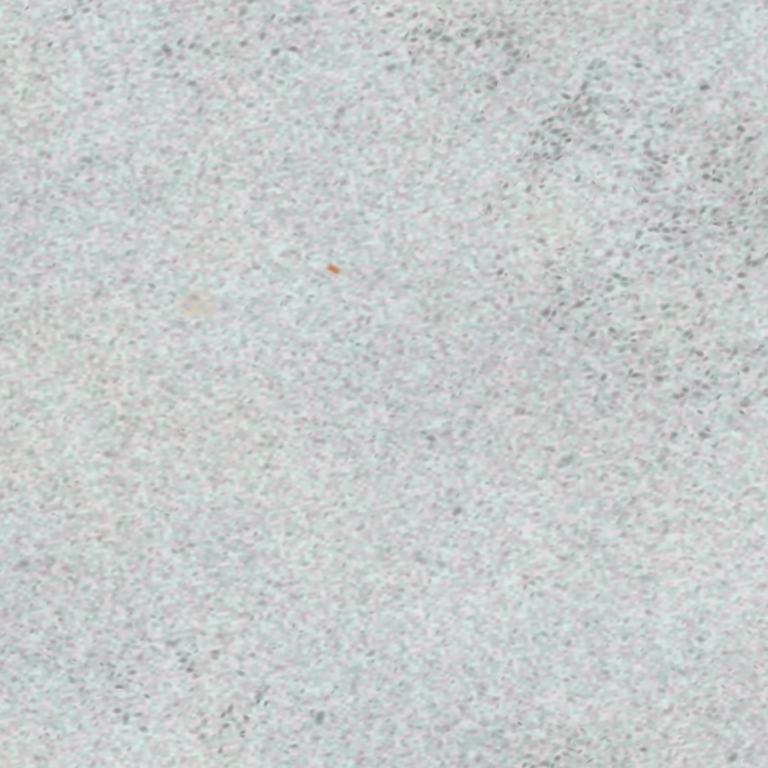
Write a WebGL 2 fragment shader that draws this texture.

```glsl
#version 300 es
precision highp float;

uniform vec2 u_resolution;
out vec4 fragColor;

const vec3 PLASTER = vec3(0.796, 0.813, 0.812);
const vec3 SOOT = vec3(0.40, 0.40, 0.385);
const vec3 RUST = vec3(0.72, 0.42, 0.22);
const vec3 OCHRE = vec3(0.82, 0.70, 0.55);

// Integer hash giving three values in 0..1
vec3 hash3(ivec2 cell, int seed) {
  uvec3 v = uvec3(ivec3(cell, seed)) * 1664525u + 1013904223u;
  v.x += v.y * v.z; v.y += v.z * v.x; v.z += v.x * v.y;
  v ^= v >> 16u;
  v.x += v.y * v.z; v.y += v.z * v.x; v.z += v.x * v.y;
  return vec3(v >> 8u) / 16777216.0;
}

mat2 rotation(float angle) {
  float c = cos(angle), s = sin(angle);
  return mat2(c, s, -s, c);
}

// Value noise centred on zero
float noise(vec2 p, int seed) {
  ivec2 cell = ivec2(floor(p));
  vec2 f = fract(p);
  f = f * f * (3.0 - 2.0 * f);
  float bottom = mix(hash3(cell, seed).x, hash3(cell + ivec2(1, 0), seed).x, f.x);
  float top = mix(hash3(cell + ivec2(0, 1), seed).x, hash3(cell + ivec2(1, 1), seed).x, f.x);
  return mix(bottom, top, f.y) - 0.5;
}

float fbm(vec2 p, int octaves, int seed) {
  float sum = 0.0, gain = 0.55;
  for (int i = 0; i < octaves; i++) {
    sum += gain * noise(p, seed + i);
    p = rotation(0.6) * p * 2.03;
    gain *= 0.55;
  }
  return sum;
}

// Soft falloff around the segment from a to b
float streak(vec2 p, vec2 a, vec2 b, float width) {
  vec2 axis = b - a;
  float t = clamp(dot(p - a, axis) / dot(axis, axis), 0.0, 1.0);
  float d = length(p - a - axis * t) / width;
  return exp(-d * d);
}

// Scattered soft ellipses, present where density exceeds a random threshold
float specks(vec2 p, float scale, float density, int seed) {
  vec2 q = p * scale;
  ivec2 home = ivec2(floor(q));
  float cover = 0.0;
  for (int i = 0; i < 9; i++) {
    ivec2 cell = home + ivec2(i % 3, i / 3) - 1;
    vec3 place = hash3(cell, seed);
    vec3 form = hash3(cell, seed + 1);
    vec2 offset = rotation(1.8 * form.x - 1.2) * (q - vec2(cell) - place.xy);
    vec2 radius = mix(0.36, 0.68, form.y) * vec2(1.25, 0.75);
    float shape = 1.0 - smoothstep(0.1, 1.2, length(offset / radius));
    float present = smoothstep(place.z, place.z + 0.04, density);
    cover = max(cover, shape * present * mix(0.35, 1.0, form.z));
  }
  return cover;
}

// Weathered regions, broken up by clustered noise
float weathering(vec2 p) {
  vec2 q = p + 0.07 * vec2(fbm(p * 9.0, 3, 20), fbm(p * 9.0, 3, 30));
  float region = 0.75 * streak(q, vec2(0.56, 0.97), vec2(0.76, 0.81), 0.075);
  region = max(region, 0.8 * streak(q, vec2(0.76, 0.81), vec2(1.0, 0.70), 0.10));
  region = max(region, 1.1 * streak(q, vec2(0.74, 0.84), vec2(0.68, 0.73), 0.035));
  region = max(region, 0.7 * streak(q, vec2(0.72, 0.62), vec2(0.97, 0.47), 0.075));
  region = max(region, 0.5 * streak(q, vec2(0.06, 0.97), vec2(0.38, 0.95), 0.06));
  region = max(region, 0.5 * streak(q, vec2(0.06, 0.14), vec2(0.32, 0.07), 0.07));
  region = max(region, 0.7 * streak(q, vec2(0.68, 0.02), vec2(0.80, 0.01), 0.05));
  return region * clamp(0.8 + 2.4 * fbm(p * 21.0, 3, 40), 0.0, 1.4);
}

void main() {
  vec2 p = gl_FragCoord.xy / min(u_resolution.x, u_resolution.y);
  float worn = weathering(p);
  vec2 tilted = rotation(-0.18) * p;

  // Broad tone and fine, slightly flattened grain
  float cloud = fbm(p * 4.0, 3, 50);
  float grain = 0.65 * noise(tilted * vec2(165.0, 220.0), 60)
              + 0.35 * noise(rotation(0.45) * p * vec2(110.0, 150.0), 61);
  vec3 color = PLASTER + 0.17 * grain + 0.06 * cloud - 0.02 * worn;

  // Pink-green and warm-cool variation
  float pinkness = noise(tilted * vec2(105.0, 140.0), 70);
  float warmth = fbm(p * 7.0, 2, 71) + 0.5 * noise(tilted * 120.0, 74);
  color += pinkness * vec3(0.045, -0.05, -0.015);
  color += warmth * vec3(0.02, 0.002, -0.022);

  // Dark pores: faint everywhere, heavy in worn regions, a few isolated
  float faint = specks(p, 98.0, 0.30 - 0.3 * cloud + 0.3 * worn, 80);
  float heavy = specks(p, 88.0, worn * 0.75 - 0.06, 90);
  float isolated = specks(p, 65.0, 0.02, 100);
  color = mix(color, SOOT, 0.28 * faint);
  color = mix(color, SOOT, 0.55 * heavy);
  color = mix(color, SOOT * 0.7, 0.9 * isolated);

  // Small mineral stains
  float rust = streak(p, vec2(0.431, 0.651), vec2(0.438, 0.647), 0.0045);
  float ochre = streak(p, vec2(0.245, 0.602), vec2(0.268, 0.598), 0.014);
  color = mix(color, RUST, 0.75 * rust);
  color = mix(color, OCHRE, ochre * (0.3 + 0.8 * grain));

  fragColor = vec4(clamp(color, 0.0, 1.0), 1.0);
}
```
